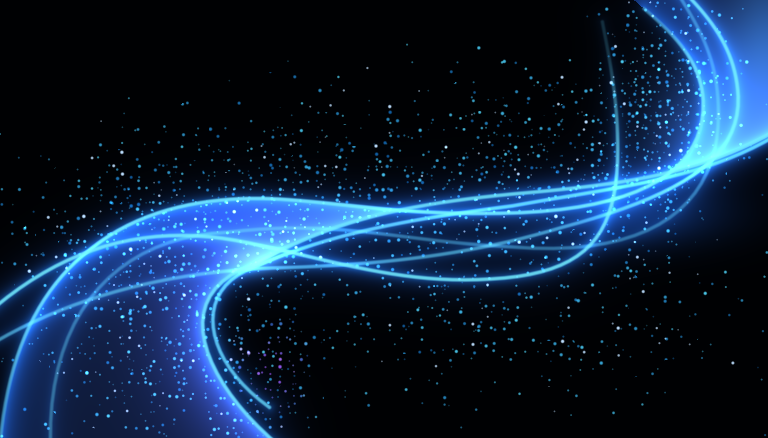
A Shadertoy shader for this background:

```glsl
// Glowing cyan ribbons sweep over black amid drifting light dust.
// Each ribbon is a chain of Bezier arcs with a signed distance; the veils
// between them are one-sided falloffs, and the dust is hashed grid layers.

vec3 hash3(vec2 cell) {
    vec3 h = fract(cell.xyx * vec3(0.1031, 0.1030, 0.0973));
    h += dot(h, h.yxz + 33.33);
    return fract((h.xxy + h.yzz) * h.zyx);
}

float blob(vec2 p, vec2 center, vec2 size) {
    vec2 q = (p - center) / size;
    return exp(-dot(q, q));
}

// Signed distance to a cubic arc (positive on its left), kept if nearer than best
float arc(float best, vec2 p, vec2 a, vec2 b, vec2 c, vec2 d) {
    vec2 last = a;
    for (int i = 1; i <= 20; i++) {
        float t = float(i) / 20.0, u = 1.0 - t;
        vec2 next = u*u*u*a + 3.0*u*u*t*b + 3.0*u*t*t*c + t*t*t*d;
        vec2 along = next - last, q = p - last;
        float k = clamp(dot(q, along) / dot(along, along), 0.0, 1.0);
        float dist = length(q - along * k);
        float side = along.x * q.y - along.y * q.x;
        if (dist < abs(best)) best = side < 0.0 ? -dist : dist;
        last = next;
    }
    return best;
}

// Lay a bright thread with a blue halo over the colour
vec3 thread(vec3 col, float dist, float strength) {
    float d = abs(dist), pixel = 100.0 / iResolution.y;
    float core = 1.0 - smoothstep(0.1, 0.45 + pixel, d);
    col += strength * (vec3(0.06, 0.27, 0.48) * exp(-d / 0.9)
                     + vec3(0.04, 0.11, 0.26) * exp(-d / 3.2));
    return mix(col, vec3(0.46, 0.93, 0.98), core * strength * 0.9);
}

// How crowded the dust is at a point
float dustDensity(vec2 p) {
    float offset = (p.y - 47.0 - 0.12 * p.x) / 17.0;
    float band = exp(-offset * offset) * smoothstep(-8.0, 35.0, p.x)
               * (1.0 - smoothstep(140.0, 170.0, p.x));
    return 0.55 * band
         + 0.6 * blob(p, vec2(38, 22), vec2(25, 22))
         + 0.9 * blob(p, vec2(152, 78), vec2(13, 19))
         + 0.35 * blob(p, vec2(120, 29), vec2(42, 15))
         + 0.5 * blob(p, vec2(62, 14), vec2(9, 11));
}

vec3 dust(vec2 p) {
    vec3 sum = vec3(0);
    float pixel = 100.0 / iResolution.y;
    for (int i = 0; i < 4; i++) {
        float size = 1.7 + 0.75 * float(i);
        vec2 grid = p / size + 17.3 * float(i), cell = floor(grid);
        vec3 h = hash3(cell), look = hash3(cell + 91.7);
        float d = length(fract(grid) - 0.25 - 0.5 * h.xy) * size;
        float radius = 0.18 + 0.3 * look.x * look.x;
        float spot = 1.0 - smoothstep(radius * 0.3, radius + pixel * 0.6, d);
        float lit = step(h.z, dustDensity(p) * 0.75);
        vec3 tint = mix(vec3(0.06, 0.36, 0.62), vec3(0.3, 0.8, 0.92), look.y);
        tint = mix(tint, vec3(0.75, 0.88, 1.0), step(0.9, look.z));
        float violet = blob(p, vec2(62, 15), vec2(7, 9));
        tint = mix(tint, vec3(0.6, 0.3, 0.9), violet * step(0.4, look.z));
        sum += tint * spot * lit * (0.25 + 0.75 * look.x);
    }
    return sum;
}

void mainImage(out vec4 fragColor, in vec2 fragCoord) {
    // Canvas is 175.3 wide and 100 high
    vec2 p = fragCoord / iResolution.xy * vec2(175.3, 100);

    // Outer sweep, from lower left over the crest to the upper right
    float outer = arc(1e3, p, vec2(0, -1), vec2(2, 20), vec2(9, 34), vec2(20.5, 43));
    outer = arc(outer, p, vec2(20.5, 43), vec2(34, 54), vec2(52, 55.5), vec2(66, 54.4));
    outer = arc(outer, p, vec2(66, 54.4), vec2(84, 53), vec2(92, 51), vec2(114, 51.3));
    outer = arc(outer, p, vec2(114, 51.3), vec2(148, 51.8), vec2(161, 62), vec2(160.5, 77));
    outer = arc(outer, p, vec2(160.5, 77), vec2(160, 86), vec2(154, 92), vec2(147, 98));
    // Low sweep, dipping at the middle and rising steeply
    float low = arc(1e3, p, vec2(-1, 30), vec2(17, 45), vec2(36, 49), vec2(57, 44.5));
    low = arc(low, p, vec2(57, 44.5), vec2(76, 40.5), vec2(92, 35), vec2(112, 36.3));
    low = arc(low, p, vec2(112, 36.3), vec2(134, 37.5), vec2(141, 46), vec2(141, 66));
    low = arc(low, p, vec2(141, 66), vec2(141, 78), vec2(139, 87), vec2(137.5, 95));
    // Long sweep, nearly straight until the right-hand bend
    float lengthy = arc(1e3, p, vec2(-1, 22), vec2(18, 33), vec2(40, 38), vec2(62, 38.8));
    lengthy = arc(lengthy, p, vec2(62, 38.8), vec2(88, 39.5), vec2(108, 42), vec2(128, 48));
    lengthy = arc(lengthy, p, vec2(128, 48), vec2(154, 55), vec2(169, 63), vec2(168.5, 78));
    lengthy = arc(lengthy, p, vec2(168.5, 78), vec2(168, 88), vec2(163, 95), vec2(156, 102));
    // Faint inner sweep
    float faint = arc(1e3, p, vec2(11.5, -1), vec2(11, 30), vec2(28, 46), vec2(52, 47));
    faint = arc(faint, p, vec2(52, 47), vec2(78, 50), vec2(90, 45), vec2(117, 43.6));
    faint = arc(faint, p, vec2(117, 43.6), vec2(150, 41), vec2(164, 54), vec2(164, 74));
    faint = arc(faint, p, vec2(164, 74), vec2(164, 86), vec2(160, 93), vec2(155, 101));
    // Hooked pair, from the bottom around to the right edge
    float hook = arc(1e3, p, vec2(64, -2), vec2(46, 13), vec2(38, 33), vec2(58, 39.5));
    hook = arc(hook, p, vec2(58, 39.5), vec2(76, 50), vec2(94, 53.5), vec2(117, 55.7));
    hook = arc(hook, p, vec2(117, 55.7), vec2(144, 58), vec2(160, 60.5), vec2(177, 70));
    float twin = arc(1e3, p, vec2(61.5, 7), vec2(46, 18), vec2(44, 34), vec2(58, 39));
    twin = arc(twin, p, vec2(58, 39), vec2(76, 47), vec2(94, 50), vec2(117, 53));
    twin = arc(twin, p, vec2(117, 53), vec2(142, 57.5), vec2(160, 59), vec2(177, 69));

    // Veils of light between the threads
    float above = smoothstep(-0.5, 0.5, hook);
    float inside = above * smoothstep(-0.5, 0.5, -outer);
    vec3 col = vec3(0, 0.004, 0.012);
    col += inside * (vec3(0.2, 0.26, 0.65) * exp(-abs(hook) / 9.0)
                   + vec3(0.05, 0.09, 0.19) + vec3(0.03, 0.15, 0.35) * exp(-abs(outer) / 4.0)
                   + vec3(0.08, 0.13, 0.42) * blob(p, vec2(58, 49), vec2(20, 8)));
    col += above * vec3(0.12, 0.25, 0.5) * blob(p, vec2(159, 68), vec2(12, 17));
    col += above * vec3(0.13, 0.3, 0.48) * blob(p, vec2(176, 85), vec2(11, 22));
    col += vec3(0.04, 0.13, 0.3) * blob(p, vec2(146, 51), vec2(20, 7));
    col += dust(p);

    // Threads, dimmed toward their loose ends
    col = thread(col, faint, 0.33);
    col = thread(col, lengthy, mix(0.5, 0.9, smoothstep(130.0, 162.0, p.x)));
    col = thread(col, twin, 0.7);
    col = thread(col, outer, mix(0.45, 0.9, smoothstep(5.0, 40.0, p.y)) * (1.0 - 0.6 * smoothstep(80.0, 98.0, p.y)));
    col = thread(col, low, 0.9 - 0.75 * smoothstep(50.0, 92.0, p.y));
    col = thread(col, hook, 0.85);
    col += vec3(0.2, 0.3, 0.35) * blob(p, vec2(58, 41), vec2(7, 3));
    fragColor = vec4(clamp(col, 0.0, 1.0), 1);
}
```
